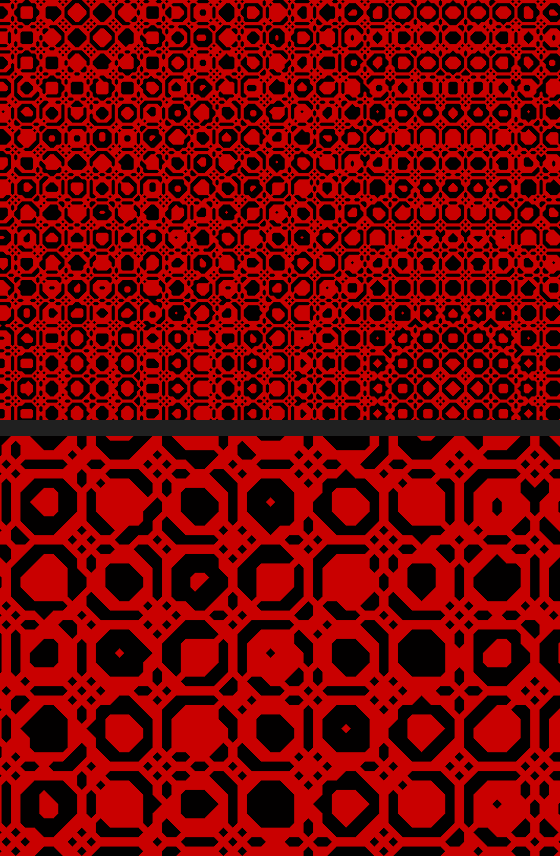
Top, the full canvas; bottom, a detail of the centre.
Write a Shadertoy shader that draws this pattern.

```glsl
const float ROWS = 133.5;                   // lattice cells per canvas height
const vec2 CHIRP_CENTER = vec2(144.0, 10.0); // in cells
const float CHIRP_RATE = 0.0625 + 1.0 / 3680.0; // near 1/16, so motifs drift slowly
const float RED_LEVEL = -0.12;              // lower means more red
const vec3 RED = vec3(0.79, 0.0, 0.0);
const vec3 BLACK = vec3(0.008, 0.0, 0.0);

// On or off state of a lattice point: a thresholded quadratic wave
float latticeState(vec2 node, vec2 center, float rate, float level) {
    vec2 d = node - center;
    float phase = fract(dot(d, d) * rate);
    return step(level, cos(6.2831853 * phase));
}

float nodeState(vec2 node) {
    return latticeState(node, CHIRP_CENTER, CHIRP_RATE, RED_LEVEL);
}

// Value at the middle of a cell; crossed diagonals join the lit corners
float middleValue(float a, float b, float c, float d) {
    bool crossed = a == d && b == c && a != b;
    return crossed ? 1.0 : clamp((a + b + c + d - 1.0) * 0.5, 0.0, 1.0);
}

// Linear blend over the triangle between one cell side and the middle
float triangleValue(float first, float second, float middle, float along, float away) {
    return first * (away - along) + second * (away + along) + middle * (1.0 - 2.0 * away);
}

// Continuous field whose 0.5 contour has straight, chamfered edges
float chamferedField(vec2 p) {
    vec2 cell = floor(p);
    vec2 q = p - cell - 0.5;
    float sw = nodeState(cell);
    float se = nodeState(cell + vec2(1.0, 0.0));
    float nw = nodeState(cell + vec2(0.0, 1.0));
    float ne = nodeState(cell + vec2(1.0, 1.0));
    float middle = middleValue(sw, se, nw, ne);

    if (abs(q.y) > abs(q.x)) {
        vec2 side = q.y < 0.0 ? vec2(sw, se) : vec2(nw, ne);
        return triangleValue(side.x, side.y, middle, q.x, abs(q.y));
    }
    vec2 side = q.x < 0.0 ? vec2(sw, nw) : vec2(se, ne);
    return triangleValue(side.x, side.y, middle, q.y, abs(q.x));
}

void mainImage(out vec4 fragColor, in vec2 fragCoord) {
    float pixel = ROWS / iResolution.y;     // one pixel in cells
    float field = chamferedField(fragCoord * pixel);

    // Edge ramp about one pixel wide
    float coverage = clamp((field - 0.5) / pixel + 0.5, 0.0, 1.0);
    fragColor = vec4(mix(BLACK, RED, coverage), 1.0);
}
```
